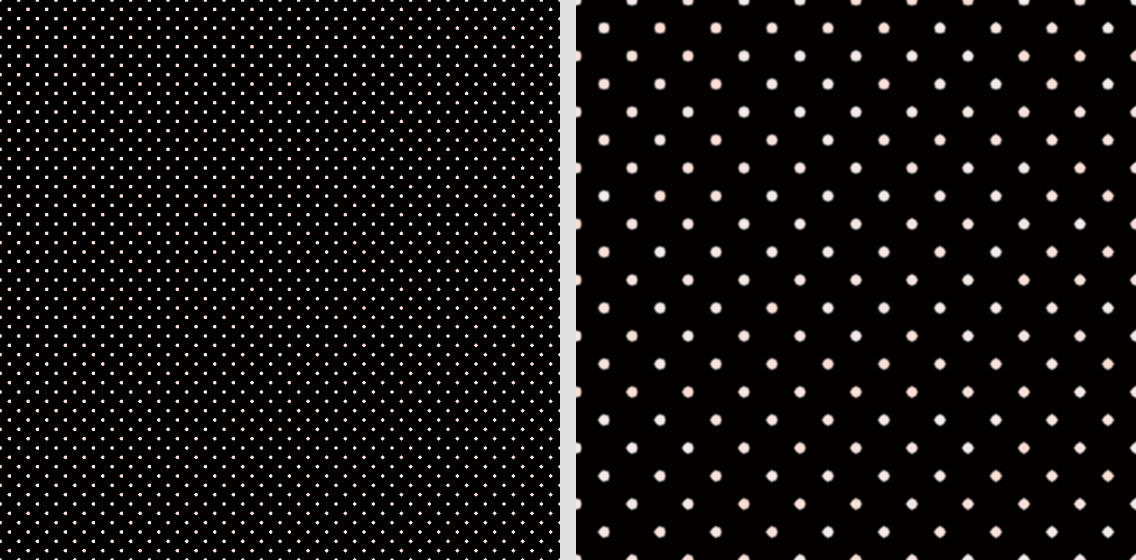
Left, the full canvas; right, a detail of the centre.
Reproduce this pattern procedurally as a three.js fragment shader.

```glsl
varying vec2 vUv;

const float STEPS = 60.0; // lattice steps per side; dots sit on every other node
const vec3 GROUND = vec3(0.008, 0.002, 0.001);
const vec3 WARM_DOT = vec3(0.98, 0.87, 0.83);
const vec3 COOL_DOT = vec3(0.95, 0.93, 0.93);

float hash(vec2 p) {
  vec3 q = fract(vec3(p.xyx) * 0.1031);
  q += dot(q, q.yzx + 33.33);
  return fract((q.x + q.y) * q.z);
}

// Offset from the nearest node of a staggered lattice
vec2 staggeredOffset(vec2 p) {
  vec2 evenNode = 2.0 * (fract(0.5 * p + 0.5) - 0.5);
  vec2 oddNode = 2.0 * (fract(0.5 * p) - 0.5);
  return dot(evenNode, evenNode) < dot(oddNode, oddNode) ? evenNode : oddNode;
}

// Corner cut: drift.x trims the top corners, drift.y the left ones
float cornerCut(vec2 p, vec2 drift) {
  vec2 side = smoothstep(-0.1, 0.1, p);
  float top = mix(max(drift.x, drift.y), drift.x, side.x);
  float bottom = mix(drift.y, min(drift.x, drift.y), side.x);
  return mix(bottom, top, side.y);
}

// Radius measure running from a rounded square to a diamond
float dotRadius(vec2 p, float cut) {
  vec2 a = abs(p);
  vec2 a2 = a * a;
  float square = sqrt(sqrt(dot(a2, a2)));
  float diamond = 0.8 * (a.x + a.y);
  return mix(square, diamond, cut);
}

void main() {
  vec2 grid = vUv * STEPS;
  vec2 offset = staggeredOffset(grid);
  vec2 node = floor(grid - offset + 0.5);

  // Dot shape drifts slowly over the canvas
  vec2 drift = smoothstep(0.1, 0.95, vec2(node.x, STEPS - node.y) / STEPS);
  float radius = dotRadius(offset, cornerCut(offset, drift));
  float coverage = 1.0 - smoothstep(0.12, 0.25, radius);

  // Faint tint change from dot to dot
  vec3 dotColor = mix(WARM_DOT, COOL_DOT, hash(node));
  gl_FragColor = vec4(mix(GROUND, dotColor, coverage), 1.0);
}
```
